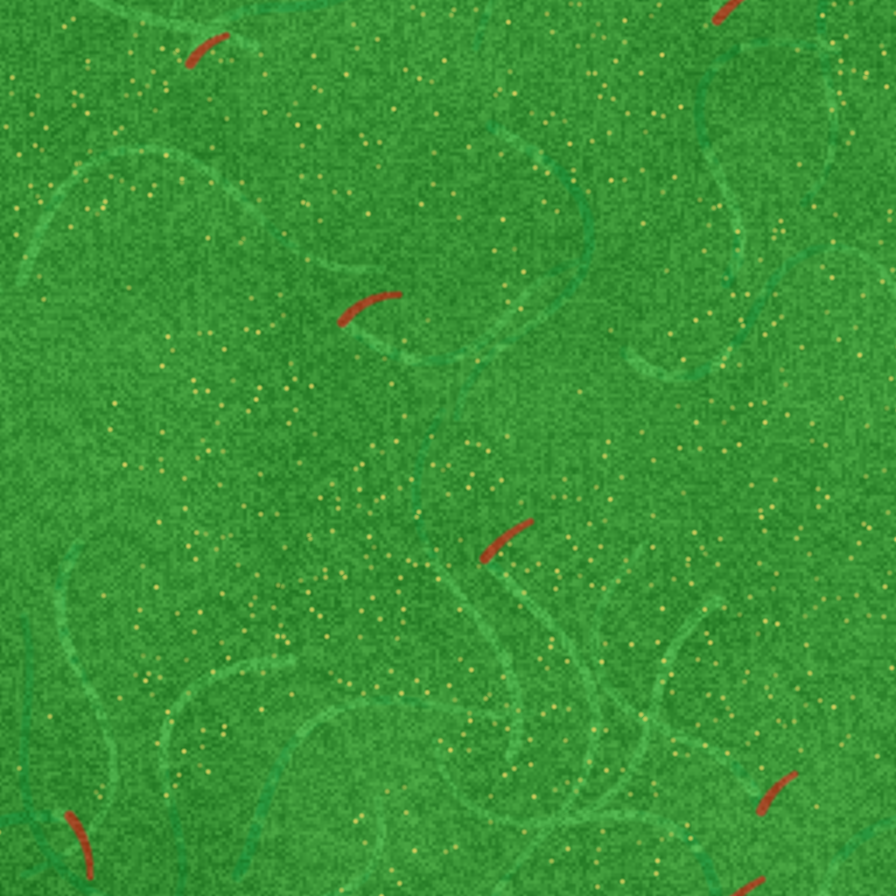
Write a Shadertoy shader that draws this pattern.

```glsl
#define GRAIN_SCALE 256.0
#define GRAIN_CONTRAST 0.155
#define PATCH_CONTRAST 0.085
#define SPECK_GRID 70.0
#define SPECK_DENSITY 0.26
#define SPECK_RADIUS 0.0046
#define VINE_GRID 4
#define VINE_STEPS 14
#define VINE_WIDTH 0.0068
#define TWIG_STEPS 5
#define TWIG_WIDTH 0.0058
#define EDGE_SOFTNESS 0.0028

const vec3 GRASS      = vec3(0.215, 0.567, 0.203);
const vec3 GRASS_TINT = vec3(0.85, 1.0, 0.70);
const vec3 VINE_LIGHT = vec3(0.32, 0.73, 0.32);
const vec3 VINE_DARK  = vec3(0.10, 0.57, 0.23);
const vec3 POLLEN     = vec3(0.84, 0.82, 0.37);
const vec3 TWIG       = vec3(0.66, 0.25, 0.13);

float hash(vec2 p) {
    return fract(sin(dot(p, vec2(127.1, 311.7))) * 43758.545);
}

vec2 hash2(vec2 p) {
    return vec2(hash(p), hash(p + 37.3));
}

float noise(vec2 p) {
    vec2 i = floor(p), f = fract(p);
    f = f * f * (3.0 - 2.0 * f);
    return mix(mix(hash(i), hash(i + vec2(1, 0)), f.x),
               mix(hash(i + vec2(0, 1)), hash(i + vec2(1, 1)), f.x), f.y);
}

// Distance to the segment from a to a + v, wrapped around the unit tile
float segment(vec2 p, vec2 a, vec2 v) {
    vec2 q = fract(p - a - 0.5 * v + 0.5) - 0.5 + 0.5 * v;
    return length(q - v * clamp(dot(q, v) / dot(v, v), 0.0, 1.0));
}

float stroke(float d, float width) {
    return 1.0 - smoothstep(width - EDGE_SOFTNESS, width + EDGE_SOFTNESS, d);
}

// Wandering vine: the heading swings smoothly along its length
float vine(vec2 p, vec2 start, vec2 seed) {
    float heading = 6.2832 * hash(seed + 5.1);
    float bend = mix(0.5, 1.3, hash(seed + 7.7));
    float phase = 6.2832 * hash(seed + 9.2);
    float stepLength = mix(0.021, 0.038, hash(seed + 11.4));
    float cover = 0.0;
    for (int k = 0; k < VINE_STEPS; k++) {
        float t = float(k) / float(VINE_STEPS);
        float angle = heading + bend * sin(phase + 5.0 * t);
        vec2 v = stepLength * vec2(cos(angle), sin(angle));
        float width = VINE_WIDTH * mix(1.0, 0.6, t);
        cover = max(cover, stroke(segment(p, start, v), width) * mix(1.0, 0.65, t));
        start += v;
    }
    return cover;
}

// Short twig that flattens out and thins towards its tip
float twig(vec2 p, vec2 start, vec2 seed) {
    float heading = mix(0.65, 1.1, hash(seed + 13.8));
    float curl = mix(0.05, 0.22, hash(seed + 15.3));
    if (hash(seed + 17.9) > 0.82) heading = -heading;
    float stepLength = mix(0.010, 0.015, hash(seed + 19.6));
    float cover = 0.0;
    for (int k = 0; k < TWIG_STEPS; k++) {
        float angle = heading - curl * float(k);
        vec2 v = stepLength * vec2(cos(angle), sin(angle));
        float width = TWIG_WIDTH * (1.0 - 0.09 * float(k));
        cover = max(cover, stroke(segment(p, start, v), width));
        start += v;
    }
    return cover;
}

// Soft pollen dots, gathered in loose clusters
float specks(vec2 p) {
    vec2 cell = floor(p * SPECK_GRID);
    float cover = 0.0;
    for (int y = -1; y <= 1; y++)
    for (int x = -1; x <= 1; x++) {
        vec2 id = cell + vec2(x, y);
        float cluster = smoothstep(0.15, 0.85, noise(id * 0.11 + 3.7));
        float present = step(hash(id + 71.9), SPECK_DENSITY * cluster);
        float d = length(p - (id + hash2(id)) / SPECK_GRID);
        float strength = mix(0.4, 1.0, hash(id + 53.1));
        cover = max(cover, present * strength * (1.0 - smoothstep(0.0006, SPECK_RADIUS, d)));
    }
    return cover;
}

void mainImage(out vec4 fragColor, in vec2 fragCoord) {
    vec2 p = fragCoord / iResolution.y;

    // Grainy ground with broad darker and lighter patches
    float grain = noise(p * GRAIN_SCALE) - 0.5;
    float clumps = noise(p * 95.0 + 19.0) - 0.5;
    float patches = 0.6 * noise(p * 5.0 + 8.0) + 0.4 * noise(p * 13.0) - 0.5;
    float tone = GRAIN_CONTRAST * grain + 0.05 * clumps + PATCH_CONTRAST * patches;
    vec3 color = GRASS + tone * GRASS_TINT;

    // Vines start on a jittered grid; every third one carries a twig
    float vines = 0.0, twigs = 0.0;
    for (int i = 0; i < VINE_GRID * VINE_GRID; i++) {
        vec2 seed = vec2(i % VINE_GRID, i / VINE_GRID);
        vec2 start = (seed + hash2(seed + 2.6)) / float(VINE_GRID);
        vines = max(vines, vine(p, start, seed));
        if (i % 3 == 0) twigs = max(twigs, twig(p, start, seed));
    }
    float shade = smoothstep(0.25, 0.6, noise(p * 9.0 + 4.0) + 0.5 * clumps);
    vec3 vineColor = mix(VINE_DARK, VINE_LIGHT, shade) + 0.5 * tone;
    color = mix(color, vineColor, vines * (0.62 + 0.4 * grain));

    color = mix(color, POLLEN, specks(p));
    color = mix(color, TWIG + 0.6 * tone, 0.92 * twigs);
    fragColor = vec4(color, 1.0);
}
```
